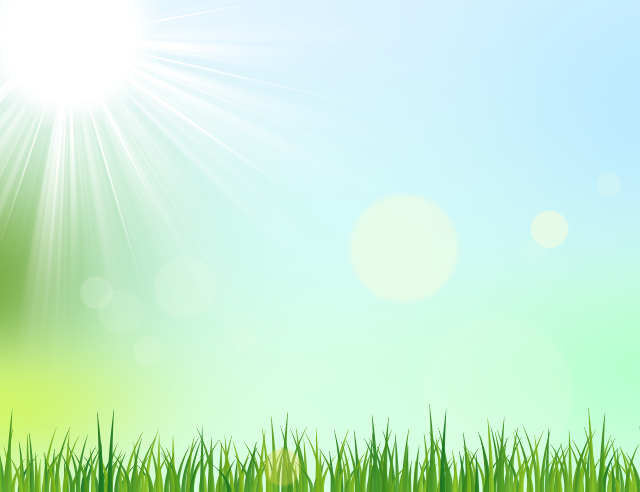
This background is drawn by a Shadertoy shader. Its source:

```glsl
const vec3 SKY_TOP = vec3(0.86, 0.95, 1.0);
const vec3 SKY_MID = vec3(0.84, 0.985, 0.97);
const vec3 SKY_LOW = vec3(0.85, 1.0, 0.89);
const vec3 BLUE = vec3(0.73, 0.92, 1.0);
const vec3 MINT = vec3(0.71, 1.0, 0.80);
const vec3 HAZE = vec3(0.63, 0.85, 0.62);
const vec3 MOSS = vec3(0.45, 0.65, 0.22);
const vec3 LIME = vec3(0.82, 0.97, 0.40);
const vec3 CREAM = vec3(0.93, 0.99, 0.90);
const vec3 FLARE = vec3(0.90, 0.86, 0.32);
const vec3 GRASS_DEEP = vec3(0.10, 0.43, 0.12);
const vec3 GRASS_WARM = vec3(0.46, 0.66, 0.08);
const vec3 GRASS_LIGHT = vec3(0.60, 0.82, 0.26);
const vec2 SUN = vec2(0.14, 0.925);
const float GRASS_TOP = 0.19;
const float BLADE_GAP = 0.0155;

// Thin beams: angle, length
const vec2 BEAMS[6] = vec2[6](
    vec2(0.18, 0.44), vec2(-0.229, 0.70), vec2(-0.608, 0.64),
    vec2(-1.10, 0.46), vec2(-1.286, 0.59), vec2(-1.892, 0.48));

// Light discs: centre, radius, opacity
const vec4 DISCS[10] = vec4[10](
    vec4(0.821, 0.495, 0.113, 0.68), vec4(1.117, 0.534, 0.039, 0.75),
    vec4(1.238, 0.625, 0.026, 0.25), vec4(1.086, 0.490, 0.025, 0.15),
    vec4(0.377, 0.416, 0.065, 0.22), vec4(0.196, 0.405, 0.034, 0.22),
    vec4(0.245, 0.367, 0.047, 0.15), vec4(0.300, 0.287, 0.030, 0.18),
    vec4(0.498, 0.311, 0.026, 0.18), vec4(1.010, 0.200, 0.160, 0.20));

// Centres of the pairs of tall blades
const float TUFTS[7] = float[7](0.008, 0.2145, 0.568, 0.773, 0.890, 1.008, 1.213);

float hash(float n) {
    n = fract(n * 0.1031);
    n *= n + 33.33;
    n *= n + n;
    return fract(n);
}

float noise(float x) {
    float f = fract(x);
    return mix(hash(floor(x)), hash(floor(x) + 1.0), f * f * (3.0 - 2.0 * f));
}

float blob(vec2 p, vec2 centre, vec2 size) {
    vec2 d = (p - centre) / size;
    return exp(-dot(d, d));
}

vec3 backdrop(vec2 p) {
    vec3 c = mix(SKY_LOW, SKY_MID, smoothstep(0.15, 0.55, p.y));
    c = mix(c, SKY_TOP, smoothstep(0.5, 1.0, p.y));
    c = mix(c, BLUE, 0.95 * blob(p, vec2(1.36, 0.80), vec2(0.40, 0.32)));
    c = mix(c, MINT, 0.95 * blob(p, vec2(1.34, 0.25), vec2(0.38, 0.20)));
    c = mix(c, HAZE, 0.75 * blob(p, vec2(0.10, 0.50), vec2(0.27, 0.30)));
    c = mix(c, MOSS, 0.95 * blob(p, vec2(-0.04, 0.44), vec2(0.17, 0.21)));
    return mix(c, LIME, 0.95 * blob(p, vec2(0.0, 0.17), vec2(0.27, 0.13)));
}

float sunlight(vec2 p, float px) {
    vec2 d = p - SUN;
    float r = length(d);
    float a = atan(d.y, d.x);
    // Broad and fine streaks around the sun
    float streak = 0.45 * noise(a * 9.0 + 40.0) + 0.35 * noise(a * 26.0 + 90.0)
                 + 0.20 * noise(a * 70.0 + 300.0);
    float reach = 0.5 + 0.28 * noise(a * 17.0 + 150.0);
    float light = 1.5 * streak * streak * (1.0 - smoothstep(0.1, reach, r));
    for (int i = 0; i < 6; i++) {
        vec2 dir = vec2(cos(BEAMS[i].x), sin(BEAMS[i].x));
        float along = dot(d, dir);
        float across = abs(d.x * dir.y - d.y * dir.x);
        float line = 1.0 - smoothstep(0.0, 0.0012 + px, across);
        light += 0.65 * line * step(0.0, along) * (1.0 - smoothstep(0.2, BEAMS[i].y, along));
    }
    light += 0.45 * exp(-r * r / 0.09);
    return clamp(max(light, 1.0 - smoothstep(0.12, 0.25, r)), 0.0, 1.0);
}

void paintBlade(inout vec3 c, vec2 p, float root, float height, float lean,
                float width, float seed, float px) {
    float t = p.y / height;
    if (t >= 1.0) return;
    float x = p.x - root - lean * t * t;
    float cover = clamp((width * pow(1.0 - t, 0.8) - abs(x)) / px + 0.5, 0.0, 1.0);
    vec3 tint = mix(GRASS_DEEP, GRASS_WARM, hash(seed + 7.0));
    tint = mix(tint, GRASS_LIGHT, 0.45 * hash(seed + 13.0) * (1.0 - t));
    tint *= 1.0 + 0.12 * smoothstep(-px, px, x);
    c = mix(c, tint, cover * 0.95);
}

vec3 grass(vec3 c, vec2 p, float px) {
    for (int layer = 0; layer < 3; layer++) {
        float cell = floor(p.x / BLADE_GAP);
        for (int i = -4; i <= 4; i++) {
            float id = cell + float(i);
            float seed = id * 3.0 + float(layer) * 517.0 + 60.0;
            float root = (id + hash(seed)) * BLADE_GAP;
            float height = mix(0.055, 0.135, hash(seed + 1.3));
            float lean = (hash(seed + 2.1) - 0.5) * 0.075;
            paintBlade(c, p, root, height, lean, 0.0045, seed, px);
        }
    }
    for (int i = 0; i < 14; i++) {
        float side = float(i % 2) * 2.0 - 1.0;
        float seed = float(i) * 5.0 + 21.0;
        float height = mix(0.15, 0.18, hash(seed));
        float lean = side * 0.008;
        paintBlade(c, p, TUFTS[i / 2] + side * 0.009, height, lean, 0.0055, seed, px);
    }
    return c;
}

void mainImage(out vec4 fragColor, in vec2 fragCoord) {
    float px = 1.0 / iResolution.y;
    vec2 p = fragCoord * px;
    vec3 c = backdrop(p);
    for (int i = 0; i < 10; i++) {
        vec4 disc = DISCS[i];
        float inside = 1.0 - smoothstep(disc.z * 0.9, disc.z * 1.04, length(p - disc.xy));
        c = mix(c, CREAM, disc.w * inside);
    }
    c = mix(c, vec3(1.0), sunlight(p, px));
    if (p.y < GRASS_TOP) c = grass(c, p, px);
    // Warm flare over the blades
    float flare = 1.0 - smoothstep(0.033, 0.042, length(p - vec2(0.574, 0.05)));
    fragColor = vec4(mix(c, FLARE, 0.38 * flare), 1.0);
}
```
